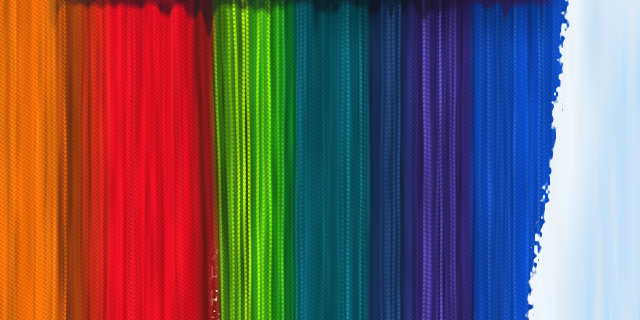
A Shadertoy shader for this texture:

```glsl
// Thick vertical brush strokes on canvas, running from orange through the hues to white.
// Soft-edged paint bands are layered left to right, then combed with bristle ridges:
// one-dimensional cellular noise whose lines wander and break along their length.

const float FINE_BRISTLES = 150.0;   // ridge cells across the canvas
const float WIDE_BRISTLES = 62.0;
const float WEAVE = 150.0;           // canvas threads across the width
const float WEAVE_DEPTH = 0.07;
const float WHITE_FOOT = 0.826;      // white edge at the bottom
const float WHITE_LEAN = 0.064;      // how far it leans right at the top
const vec3 WHITE_PAINT = vec3(0.93, 0.96, 0.985);
const vec3 ICE_PAINT = vec3(0.68, 0.84, 0.97);
const vec3 DARK_PAINT = vec3(0.07, 0.10, 0.13);

struct Paint { vec3 body; vec3 ridge; float lit; float groove; };

float hash(vec2 p) {
    p = fract(p * vec2(0.1031, 0.1137));
    p += dot(p, p.yx + 33.33);
    return fract((p.x + p.y) * p.x * 41.7);
}

float noise(vec2 p) {
    vec2 i = floor(p), f = fract(p);
    f = f * f * (3.0 - 2.0 * f);
    return mix(mix(hash(i), hash(i + vec2(1, 0)), f.x),
               mix(hash(i + vec2(0, 1)), hash(i + vec2(1, 1)), f.x), f.y);
}

// Brightness of the nearest wandering bristle line; strength varies per line.
float bristles(vec2 uv, float cells, float seed) {
    float x = uv.x * cells, best = 0.0;
    for (int k = -1; k <= 1; k++) {
        float id = floor(x) + float(k);
        float h = hash(vec2(id, seed)), s = hash(vec2(id, seed + 17.0));
        float center = id + 0.2 + 0.6 * h
            + 0.14 * sin(uv.y * 5.0 + h * 40.0) + 0.06 * sin(uv.y * 17.0 + s * 40.0);
        float gap = 0.45 + 0.55 * noise(vec2(id * 3.7, uv.y * 7.0 + seed));
        best = max(best, s * s * gap * (1.0 - smoothstep(0.08, 0.5, abs(x - center))));
    }
    return best;
}

// Covers everything right of an edge with the next paint.
void lay(inout Paint p, float x, float edge, float soft, vec3 body, vec3 ridge, float lit, float groove) {
    float m = smoothstep(edge - soft, edge + soft, x);
    p.body = mix(p.body, body, m);
    p.ridge = mix(p.ridge, ridge, m);
    p.lit = mix(p.lit, lit, m);
    p.groove = mix(p.groove, groove, m);
}

Paint bands(float x) {
    Paint p = Paint(vec3(0.94, 0.42, 0.03), vec3(1.0, 0.60, 0.14), 0.5, 0.25);
    lay(p, x, 0.091, 0.008, vec3(0.66, 0.25, 0.07), vec3(0.92, 0.42, 0.08), 0.8, 0.85);
    lay(p, x, 0.133, 0.014, vec3(0.81, 0.16, 0.09), vec3(0.94, 0.32, 0.14), 0.5, 0.35);
    lay(p, x, 0.163, 0.018, vec3(0.89, 0.05, 0.12), vec3(0.98, 0.22, 0.25), 0.45, 0.2);
    lay(p, x, 0.304, 0.015, vec3(0.56, 0.10, 0.10), vec3(0.74, 0.14, 0.12), 0.5, 0.55);
    lay(p, x, 0.339, 0.007, vec3(0.23, 0.50, 0.08), vec3(0.66, 0.91, 0.08), 1.25, 0.75);
    lay(p, x, 0.398, 0.016, vec3(0.10, 0.60, 0.08), vec3(0.60, 0.93, 0.08), 1.1, 0.55);
    lay(p, x, 0.440, 0.008, vec3(0.05, 0.43, 0.14), vec3(0.12, 0.68, 0.20), 0.8, 0.4);
    lay(p, x, 0.461, 0.008, vec3(0.03, 0.31, 0.36), vec3(0.07, 0.52, 0.61), 0.75, 0.3);
    lay(p, x, 0.576, 0.010, vec3(0.09, 0.18, 0.34), vec3(0.20, 0.42, 0.70), 0.8, 0.45);
    lay(p, x, 0.637, 0.016, vec3(0.17, 0.14, 0.41), vec3(0.41, 0.33, 0.80), 0.9, 0.5);
    lay(p, x, 0.738, 0.006, vec3(0.05, 0.25, 0.66), vec3(0.17, 0.43, 0.85), 0.6, 0.25);
    lay(p, x, 0.795, 0.025, vec3(0.04, 0.28, 0.75), vec3(0.18, 0.46, 0.90), 0.55, 0.2);
    return p;
}

void mainImage(out vec4 fragColor, in vec2 fragCoord) {
    vec2 uv = fragCoord / iResolution.xy;

    // Strokes around the red and green border lean; band edges fray.
    float near = exp(-pow((uv.x - 0.33) / 0.05, 2.0));
    vec2 comb = vec2(uv.x + 0.016 * near * (uv.y - 0.45), uv.y);
    float fray = 0.008 * (noise(comb * vec2(190.0, 3.0)) - 0.5);
    Paint p = bands(comb.x + fray);

    // Bristle ridges and grooves.
    float fine = bristles(comb, FINE_BRISTLES, 3.0);
    float wide = bristles(comb, WIDE_BRISTLES, 11.0);
    float grooves = max(bristles(comb, FINE_BRISTLES * 0.8, 29.0), 0.8 * bristles(comb, WIDE_BRISTLES, 43.0));
    float beads = 0.8 + 0.2 * sin(uv.y * WEAVE * 3.14 + hash(vec2(floor(comb.x * FINE_BRISTLES), 5.0)) * 6.28);
    vec3 col = mix(p.body, p.body * 0.25 + 0.025, clamp(grooves * p.groove * 1.3, 0.0, 0.85));
    col = mix(col, p.ridge, clamp((fine + 0.6 * wide) * p.lit * beads * 1.3, 0.0, 1.0));
    col *= 0.90 + 0.2 * noise(comb * vec2(130.0, 5.0));

    // Dark overlapped paint along the top, with ragged drips.
    float span = smoothstep(0.06, 0.13, uv.x) * (1.0 - smoothstep(0.84, 0.88, uv.x));
    float drip = 0.012 + 0.055 * pow(noise(vec2(uv.x * 95.0, 2.0)), 2.0)
        + 0.06 * exp(-pow((uv.x - 0.325) / 0.012, 2.0)) + 0.05 * exp(-pow((uv.x - 0.085) / 0.008, 2.0));
    float top = smoothstep(-0.012, 0.018, uv.y - 1.0 + drip) * span;
    vec3 rim = mix(DARK_PAINT, vec3(0.27, 0.09, 0.31), smoothstep(0.60, 0.82, uv.x));
    col = mix(col, mix(rim, col, 0.25), top * (0.55 + 0.45 * noise(uv * vec2(120.0, 40.0))));
    col *= 1.0 - 0.25 * smoothstep(0.82, 1.0, uv.y) * smoothstep(0.44, 0.5, uv.x) * span;

    // Bare canvas flecks low on the dark red stroke.
    float flecks = smoothstep(0.66, 0.78, noise(uv * vec2(260.0, 110.0)))
        * exp(-pow((uv.x - 0.337) / 0.005, 2.0)) * (1.0 - smoothstep(0.12, 0.26, uv.y));
    col = mix(col, vec3(0.90, 0.78, 0.70), flecks);

    // White stroke: ragged dry edge, then pale blue streaks toward the right.
    float edge = WHITE_FOOT + WHITE_LEAN * uv.y + 0.004 * sin(uv.y * 9.0 + 3.5);
    float inside = uv.x - edge;
    float ragged = 0.010 * (noise(uv * vec2(90.0, 24.0)) - 0.5) + 0.016 * (noise(uv * vec2(240.0, 75.0)) - 0.5);
    float white = smoothstep(-0.003, 0.003, inside + ragged);
    float streak = 0.6 * noise(uv * vec2(75.0, 2.2)) + 0.4 * noise(uv * vec2(220.0, 5.0));
    float ice = smoothstep(0.02, 0.10, inside) * (0.25 + 0.75 * streak);
    ice += 0.4 * smoothstep(0.6, 0.95, uv.y) * exp(-pow((uv.x - 0.925) / 0.018, 2.0));
    ice *= 1.0 - 0.45 * smoothstep(0.7, 1.0, uv.y) * smoothstep(0.94, 0.98, uv.x);
    vec3 pale = mix(WHITE_PAINT, ICE_PAINT, clamp(ice, 0.0, 1.0)) * (0.97 + 0.05 * streak);
    col = mix(col, pale, white);

    // Canvas weave.
    vec2 thread = uv * vec2(WEAVE, WEAVE * 0.5) * 6.283;
    float weave = sin(thread.x) * sin(thread.y) + 0.5 * sin(thread.y + 0.5 * thread.x);
    col *= 1.0 + WEAVE_DEPTH * weave * mix(1.0, 0.15, white);
    fragColor = vec4(clamp(col, 0.0, 1.0), 1.0);
}
```
